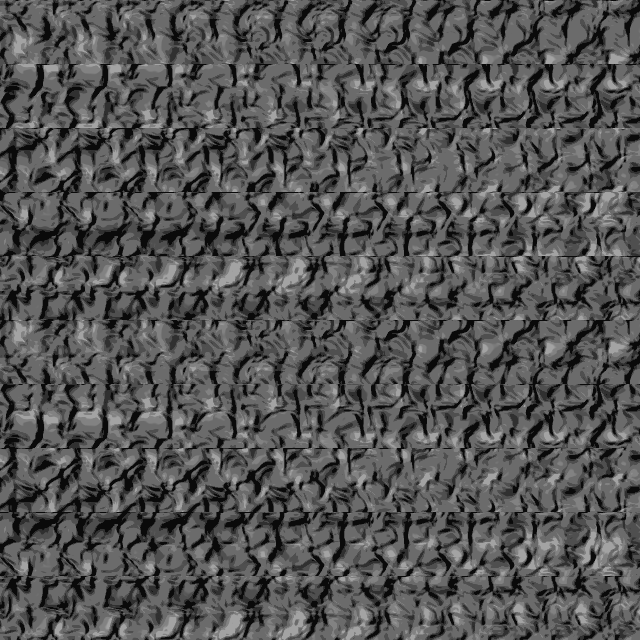
Write a WebGL 1 fragment shader that draws this pattern.

```glsl
precision highp float;
// Grey embossed relief: ten bands of ten repeats that slowly morph along each band.

uniform vec2 u_resolution;

#define REPEATS 10.0      // tiles across and bands down
#define DRIFT 0.07        // extra tiles across, shifts repeats gradually
#define MORPH 1.1         // change of relief along one band
#define UNIQUE_BANDS 5.0  // bands before the relief recurs half a tile higher
#define LATTICE 5.0       // noise cells per tile
#define FINE_AMOUNT 0.3   // strength of the finer octave
#define BROAD_AMOUNT 2.4  // strength of broad light and dark patches
#define LIGHT_DIR vec2(-0.9, 0.43)
#define TILT 0.65         // shading by facing the light
#define STEEPNESS 0.6     // darkening of steep slopes
#define SEAM 0.45         // strength of the band borders
#define TONE_EDGE 0.09    // softness between grey levels

const float BROAD_LATTICE = 3.0;
const float TYPICAL_SLOPE = 0.57;

// Random unit vector for a lattice point
vec3 latticeGradient(vec3 p) {
    vec3 q = fract(p * vec3(0.1031, 0.1130, 0.0973));
    q += dot(q, q.yxz + 33.33);
    vec3 r = fract((q.xxy + q.yxx) * q.zyx);
    float height = 2.0 * r.x - 1.0;
    float angle = 6.28319 * r.y;
    return vec3(sqrt(1.0 - height * height) * vec2(cos(angle), sin(angle)), height);
}

float corner(vec3 cell, vec3 local, vec3 offset, float period) {
    vec3 id = cell + offset;
    id.xy = mod(id.xy, period);
    return dot(latticeGradient(id + 7.0), local - offset);
}

// Gradient noise, periodic in x and y, free in z
float tiledNoise(vec3 p, float period) {
    vec3 cell = floor(p);
    vec3 f = p - cell;
    vec3 w = f * f * f * (f * (f * 6.0 - 15.0) + 10.0);
    vec2 o = vec2(0.0, 1.0);
    vec4 rows = vec4(
        mix(corner(cell, f, o.xxx, period), corner(cell, f, o.yxx, period), w.x),
        mix(corner(cell, f, o.xyx, period), corner(cell, f, o.yyx, period), w.x),
        mix(corner(cell, f, o.xxy, period), corner(cell, f, o.yxy, period), w.x),
        mix(corner(cell, f, o.xyy, period), corner(cell, f, o.yyy, period), w.x));
    vec2 layers = mix(rows.xz, rows.yw, w.y);
    return mix(layers.x, layers.y, w.z);
}

// Position within a tile, plus the slice of the noise volume
vec3 tilePoint(vec2 uv) {
    float band = floor(uv.y * REPEATS);
    vec2 tile = vec2(uv.x * (REPEATS + DRIFT), fract(uv.y * REPEATS));
    tile.y += 0.5 * floor(band / UNIQUE_BANDS);
    return vec3(tile, uv.x * MORPH + 13.37 * mod(band, UNIQUE_BANDS));
}

float broadNoise(vec3 p, float slice) {
    return tiledNoise(vec3(p.xy * BROAD_LATTICE, p.z + slice), BROAD_LATTICE);
}

// Height of the relief, bent so that ridges leave the lattice axes
float reliefHeight(vec2 uv) {
    vec3 p = tilePoint(uv);
    vec2 bend = vec2(broadNoise(p, 151.0), broadNoise(p, 233.0));
    p.xy = p.xy * LATTICE + 0.9 * bend;
    return tiledNoise(p, LATTICE)
         + FINE_AMOUNT * tiledNoise(p * 2.0 + vec3(0.0, 0.0, 91.0), LATTICE * 2.0);
}

float toneStep(float threshold, float shade) {
    return smoothstep(threshold - TONE_EDGE, threshold + TONE_EDGE, shade);
}

void main() {
    vec2 uv = gl_FragCoord.xy / u_resolution;

    // Slope by finite differences; band borders become faint broken lines
    vec2 e = vec2(1.0 / 512.0, 0.0);
    float h = reliefHeight(uv);
    vec2 slope = vec2(reliefHeight(uv + e.xy), reliefHeight(uv + e.yx)) - h;
    slope /= e.x * REPEATS * LATTICE * TYPICAL_SLOPE;
    float border = floor((uv.y + e.x) * REPEATS) - floor(uv.y * REPEATS);
    slope.y *= mix(1.0, SEAM, border);

    // Side light, steep faces darkened, broad patches on top
    float steep = min(length(slope), 3.5);
    float shade = -TILT * dot(slope, LIGHT_DIR) - STEEPNESS * (steep - 1.25);
    shade += BROAD_AMOUNT * broadNoise(tilePoint(uv), 311.0);

    // Flat grey levels
    float grey = 0.04;
    grey += 0.15 * toneStep(-1.15, shade);
    grey += 0.12 * toneStep(-0.45, shade);
    grey += 0.11 * toneStep(0.14, shade);
    grey += 0.09 * toneStep(1.03, shade);
    grey += 0.13 * toneStep(1.42, shade);
    gl_FragColor = vec4(vec3(grey), 1.0);
}
```
